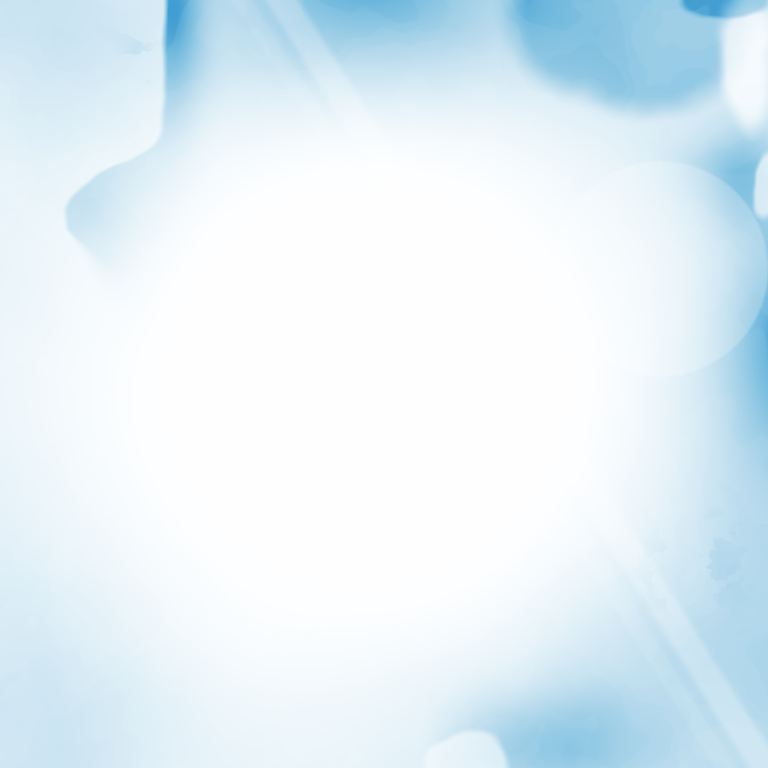
Give the GLSL for this background, as a three.js fragment shader.

```glsl
// Pale blue watercolour border that fades into a white centre.
// Soft washes and sharper warped pools add up to a pigment density,
// which a radial fade clears in the middle and a colour ramp paints.

varying vec2 vUv;

const vec3 PAPER = vec3(0.995, 0.998, 1.0);
const vec3 MIST  = vec3(0.86, 0.93, 0.965);
const vec3 ICE   = vec3(0.73, 0.86, 0.93);
const vec3 SKY   = vec3(0.60, 0.80, 0.90);
const vec3 AZURE = vec3(0.45, 0.73, 0.87);
const vec3 DEEP  = vec3(0.25, 0.61, 0.82);

const vec2  CLEAR_CENTER = vec2(0.48, 0.50);
const float CLEAR_INNER  = 0.25;
const float CLEAR_OUTER  = 0.55;
const float WARP_SCALE   = 6.0;
const float WARP_AMOUNT  = 0.035;
const float LAYER_COUNT  = 9.0;
const float LAYER_DEPTH  = 0.022;
const float RAY_SLOPE    = 0.63;

vec2 hashGradient(vec2 cell) {
  float a = fract(sin(dot(cell, vec2(127.1, 311.7))) * 4375.85) * 6.2832;
  return vec2(cos(a), sin(a));
}

float gradientNoise(vec2 p) {
  vec2 i = floor(p), f = fract(p);
  vec2 u = f * f * f * (f * (f * 6.0 - 15.0) + 10.0);
  vec2 e = vec2(1.0, 0.0);
  float low = mix(dot(hashGradient(i), f),
                  dot(hashGradient(i + e.xy), f - e.xy), u.x);
  float high = mix(dot(hashGradient(i + e.yx), f - e.yx),
                   dot(hashGradient(i + e.xx), f - e.xx), u.x);
  return mix(low, high, u.y);
}

float fbm(vec2 p) {
  float sum = 0.0, gain = 0.6;
  for (int k = 0; k < 4; k++) {
    sum += gain * gradientNoise(p);
    p = mat2(1.6, 1.2, -1.2, 1.6) * p + 7.3;
    gain *= 0.48;
  }
  return sum;
}

// Soft bell-shaped stain.
float wash(vec2 p, vec2 center, vec2 size) {
  vec2 d = (p - center) / size;
  return exp(-dot(d, d));
}

// Filled ellipse whose rim has the given relative softness.
float pool(vec2 p, vec2 center, vec2 size, float soft) {
  return 1.0 - smoothstep(1.0 - soft, 1.0 + soft, length((p - center) / size));
}

// Slanted strip of light, measured across x.
float ray(vec2 p, float start, float halfWidth) {
  float across = abs(p.x - start - (1.0 - p.y) * RAY_SLOPE);
  return 1.0 - smoothstep(halfWidth * 0.6, halfWidth * 1.3, across);
}

// Thin wash on the left, outside the dark shoreline.
float paleSide(vec2 p) {
  return 0.11 + 0.16 * wash(p, vec2(0.05, 1.0), vec2(0.2, 0.2))
       + 0.17 * wash(p, vec2(0.03, 0.05), vec2(0.17, 0.22));
}

// Stronger pigment along the top, right and bottom.
float richSide(vec2 p, vec2 q) {
  float d = 0.19;
  d += 0.62 * wash(p, vec2(0.48, 1.03), vec2(0.18, 0.2));
  d += 0.65 * wash(p, vec2(0.225, 0.98), vec2(0.04, 0.15));
  d += 0.32 * wash(p, vec2(0.12, 0.74), vec2(0.11, 0.1));
  d += 0.42 * pool(q, vec2(0.82, 0.98), vec2(0.16, 0.125), 0.16);
  d += 0.38 * wash(q, vec2(0.96, 0.77), vec2(0.055, 0.07));
  d += 0.62 * wash(p, vec2(1.03, 0.56), vec2(0.09, 0.16));
  d += 0.24 * wash(p, vec2(1.04, 0.10), vec2(0.3, 0.36));
  d += 0.34 * wash(q, vec2(0.71, 0.03), vec2(0.12, 0.065))
     * smoothstep(0.54, 0.59, q.x);
  // Clear pockets and the curved rim on the right.
  d *= 1.0 - 0.25 * pool(p, vec2(0.86, 0.65), vec2(0.14), 0.02);
  d *= 1.0 - 0.75 * pool(q, vec2(0.975, 0.92), vec2(0.035, 0.08), 0.3);
  d *= 1.0 - 0.65 * pool(q, vec2(1.0, 0.76), vec2(0.018, 0.04), 0.2);
  d *= 1.0 - 0.6 * pool(q, vec2(0.61, 0.0), vec2(0.055, 0.05), 0.12);
  d += 0.4 * pool(q, vec2(0.95, 1.0), vec2(0.055, 0.028), 0.15);
  return d;
}

vec3 pigmentColor(float d) {
  float t = clamp(d, 0.0, 1.0) * 5.0;
  vec3 c = mix(PAPER, MIST, clamp(t, 0.0, 1.0));
  c = mix(c, ICE, clamp(t - 1.0, 0.0, 1.0));
  c = mix(c, SKY, clamp(t - 2.0, 0.0, 1.0));
  c = mix(c, AZURE, clamp(t - 3.0, 0.0, 1.0));
  return mix(c, DEEP, clamp(t - 4.0, 0.0, 1.0));
}

void main() {
  vec2 p = vUv;
  vec2 q = p + WARP_AMOUNT * vec2(fbm(p * WARP_SCALE), fbm(p * WARP_SCALE + 17.0));

  // Shoreline: steep at the top, then a bay that dissolves downward.
  float shore = mix(0.088, 0.213, smoothstep(0.72, 0.84, q.y))
              + 0.7 * max(0.0, 0.70 - q.y);
  float blur = 0.005 + 0.4 * max(0.0, 0.69 - p.y);
  float inside = smoothstep(-blur, blur, mix(p.x, q.x, 0.5) - shore);
  inside = mix(smoothstep(0.35, 0.65, p.x), inside, smoothstep(0.45, 0.6, p.y));
  float density = mix(paleSide(p), richSide(p, q), inside);

  // Light rays, small blotches and stacked translucent layers.
  density *= 1.0 - 0.28 * ray(p, 0.367, 0.022) - 0.1 * ray(p, 0.315, 0.014);
  float speckle = smoothstep(0.04, 0.08, fbm(p * vec2(15.0, 20.0) + 4.0));
  density += speckle * (0.1 * wash(p, vec2(0.90, 0.27), vec2(0.07, 0.06))
                      + 0.1 * wash(p, vec2(0.18, 0.92), vec2(0.02, 0.04)));
  float level = (fbm(q * 4.5 + 2.0) + 0.5) * LAYER_COUNT;
  float layer = floor(level) + smoothstep(0.4, 0.6, fract(level)) - LAYER_COUNT * 0.5;
  density *= 1.0 + LAYER_DEPTH * 2.5 * layer;

  float fade = smoothstep(CLEAR_INNER, CLEAR_OUTER, distance(p, CLEAR_CENTER));
  gl_FragColor = vec4(pigmentColor(density * fade), 1.0);
}
```
